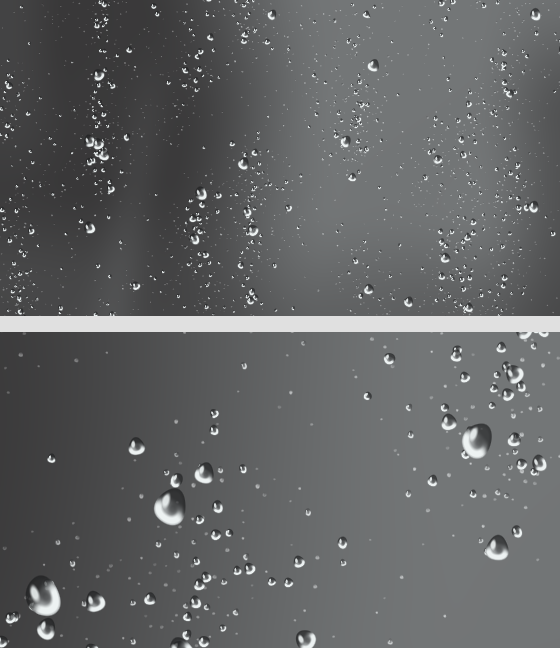
Top, the full canvas; bottom, a detail of the centre.
This texture is drawn by a WebGL 2 fragment shader. Its source:

```glsl
#version 300 es
precision highp float;

uniform vec2 u_resolution;
out vec4 fragColor;

// Tunable values; lengths are in canvas heights
const vec3 DARK_HAZE = vec3(0.222, 0.219, 0.222);
const vec3 LIGHT_HAZE = vec3(0.452, 0.463, 0.467);
const vec3 DROP_SHADE = vec3(0.13, 0.135, 0.14);
const vec3 DROP_BODY = vec3(0.62, 0.635, 0.64);
const vec3 DROP_GLINT = vec3(0.93, 0.95, 0.95);
const float SPECK_GAIN = 0.24;
const float TRACK_SWAY = 0.014;
const int TRACK_COUNT = 8;
const float TRACKS[TRACK_COUNT] = float[](0.045, 0.325, 0.63, 0.79, 1.14, 1.40, 1.475, 1.60);

struct Layer {
    float cell;        // grid spacing
    vec2 radius;       // smallest and largest drop
    float scatter;     // chance of a drop anywhere
    float trackChance; // extra chance on a track
    float trackWidth;
};
const int LAYER_COUNT = 4;
const Layer LAYERS[LAYER_COUNT] = Layer[](
    Layer(0.0135, vec2(0.0011, 0.0024), 0.075, 0.26, 0.100),
    Layer(0.0220, vec2(0.0028, 0.0056), 0.055, 0.42, 0.055),
    Layer(0.0360, vec2(0.0058, 0.0105), 0.030, 0.90, 0.030),
    Layer(0.0750, vec2(0.0105, 0.0190), 0.030, 0.62, 0.030)
);

vec3 hash3(vec2 cell, float seed) {
    vec3 q = fract(vec3(cell.xyx + seed * 17.31) * vec3(0.1031, 0.1030, 0.0973));
    q += dot(q, q.yxz + 33.33);
    return fract((q.xxy + q.yzz) * q.zyx);
}

// Slow variation from layered sines, 0 to 1
float patches(vec2 p) {
    float s = sin(p.x * 9.0 + 2.0 * sin(p.y * 5.0 + 1.0));
    s += sin(p.y * 11.0 + 2.5 * sin(p.x * 6.0)) + 0.6 * sin(p.x * 21.0 - p.y * 17.0);
    return smoothstep(-1.8, 1.6, s);
}

float dropChance(vec2 p, Layer layer) {
    float track = 0.0;
    for (int i = 0; i < TRACK_COUNT; i++) {
        float sway = TRACK_SWAY * sin(p.y * 6.0 + TRACKS[i] * 23.0);
        float offset = (p.x - TRACKS[i] - sway) / layer.trackWidth;
        track = max(track, exp(-offset * offset));
    }
    float patchiness = patches(p);
    return layer.scatter * (0.5 + patchiness) + layer.trackChance * track * patchiness;
}

// Blurred scenery behind the pane
vec3 haze(vec2 uv) {
    float level = smoothstep(0.25, 0.59, uv.x + 0.03 * sin(uv.y * 4.0 + 2.4));
    level *= 1.0 - 0.60 * smoothstep(0.84, 1.02, uv.x) * smoothstep(1.1, 0.6, uv.y);
    level *= mix(0.62, 1.0, smoothstep(-0.05, 0.36, uv.y));
    float streak = (uv.x - 0.25 - 0.10 * (uv.y - 0.5)) / 0.045;
    level += 0.19 * exp(-streak * streak) * smoothstep(0.95, 0.5, uv.y);
    level += 0.20 * smoothstep(0.13, 0.02, uv.x) * smoothstep(0.3, 0.8, uv.y);
    level += 0.22 * smoothstep(0.45, 0.1, uv.y) * smoothstep(0.45, 0.2, uv.x);
    level += 0.025 * sin(uv.x * 13.0 + 2.0 * sin(uv.y * 5.0));
    return mix(DARK_HAZE, LIGHT_HAZE, clamp(level, 0.0, 1.0));
}

// Lens shading: dark crown, bright lower crescent, long side glint
vec3 shadeDrop(vec2 q, float dist, vec3 behind, float lean) {
    float depth = q.y + lean * q.x;
    vec3 crown = mix(DROP_SHADE, behind, 0.35);
    vec3 color = mix(crown, DROP_BODY, smoothstep(0.55, -0.35, depth));
    color = mix(color, crown, 0.6 * smoothstep(0.5, 0.1, length(q - vec2(0.15, -0.1))));
    float crescent = smoothstep(0.40, 0.65, dist) * smoothstep(1.05, 0.85, dist);
    crescent *= smoothstep(0.15, -0.4, depth);
    float glint = smoothstep(0.42, 0.15, length((q - vec2(-0.42, 0.25)) * vec2(1.2, 0.75)));
    color = mix(color, DROP_GLINT, max(crescent, 0.9 * glint));
    float rim = smoothstep(0.72, 0.95, dist) * smoothstep(-0.5, 0.4, depth);
    return mix(color, crown * 0.85, 0.75 * rim);
}

vec3 addDrops(vec3 color, vec2 p, Layer layer, float seed, float pixel) {
    vec3 behind = color;
    vec2 home = floor(p / layer.cell);
    for (int y = -1; y <= 1; y++) {
        for (int x = -1; x <= 1; x++) {
            vec2 cell = home + vec2(x, y);
            vec3 place = hash3(cell, seed);
            vec3 form = hash3(cell, seed + 5.0);
            vec2 center = (cell + 0.1 + 0.8 * place.xy) * layer.cell;
            if (place.z > dropChance(center, layer)) continue;

            // Tilted, slightly uneven drop
            float radius = mix(layer.radius.x, layer.radius.y, pow(form.x, 1.5));
            float tilt = (form.y - 0.5) * 0.9;
            vec2 q = mat2(cos(tilt), sin(tilt), -sin(tilt), cos(tilt)) * (p - center) / radius;
            q *= vec2(1.05 + 0.12 * clamp(q.y, -1.0, 1.5), mix(1.05, 0.80, form.z));
            float angle = atan(q.y, q.x + 1e-5);
            float dist = length(q) / (1.0 + 0.05 * sin(angle * 3.0 + form.z * 6.28));

            float cover = clamp(0.5 - (dist - 1.0) * radius / (1.2 * pixel), 0.0, 1.0);
            vec3 speck = behind + SPECK_GAIN * (0.4 + form.z) * (1.0 - 0.9 * q.y * step(0.0, q.y));
            vec3 lens = shadeDrop(q, dist, behind, (form.y - 0.5) * 1.2);
            vec3 drop = mix(max(speck, 0.75 * behind), lens, smoothstep(0.0018, 0.0042, radius));
            color = mix(color, drop, cover);
        }
    }
    return color;
}

void main() {
    float pixel = 1.0 / u_resolution.y;
    vec2 p = gl_FragCoord.xy * pixel;
    vec3 color = haze(gl_FragCoord.xy / u_resolution);
    for (int i = 0; i < LAYER_COUNT; i++) {
        color = addDrops(color, p, LAYERS[i], float(i + 1), pixel);
    }
    fragColor = vec4(color, 1.0);
}
```
